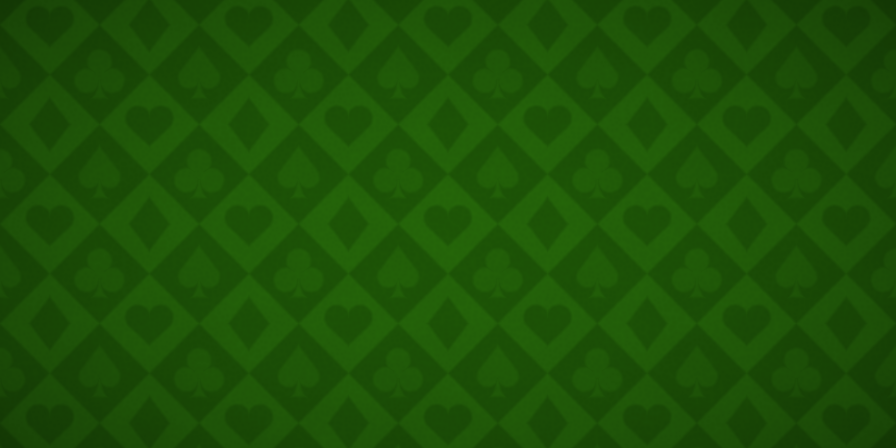
Give the GLSL for this pattern, as a Shadertoy shader.

```glsl
// Card-table felt: a diagonal checkerboard of light and dark green diamonds.
// Light tiles alternate heart and diamond, dark tiles alternate spade and club,
// all cut from distance functions, with cellular felt grain and a soft vignette.

#define ROWS 4.5                          // tiles over the canvas height
#define SOFTNESS 0.022                    // edge blur, in tiles
#define LIGHT_GREEN vec3(0.141, 0.390, 0.036)
#define DARK_GREEN vec3(0.112, 0.327, 0.024)
#define LIGHT_SUIT 0.72                   // strength of spade and club
#define DARK_SUIT 0.92                    // strength of heart and diamond
#define GRAIN_SCALE 20.0                  // felt cells per tile
#define GRAIN 0.04
#define MOTTLE 0.012
#define VIGNETTE vec2(0.19, 0.14)

vec2 hash2(vec2 p) {
    vec3 h = fract(p.xyx * vec3(0.1031, 0.1030, 0.0973));
    h += dot(h, h.yzx + 33.33);
    return fract((h.xx + h.yz) * h.zy);
}

// Distance to the nearest scattered point
float cellular(vec2 p) {
    vec2 cell = floor(p), f = p - cell;
    float nearest = 2.0;
    for (int y = -1; y <= 1; y++)
        for (int x = -1; x <= 1; x++) {
            vec2 o = vec2(x, y);
            nearest = min(nearest, length(o + hash2(cell + o) - f));
        }
    return nearest;
}

// Two round lobes joined by tangents to a tip at the origin
float lobedLeaf(vec2 p, vec2 lobe, float radius) {
    p.x = abs(p.x);
    float angle = atan(lobe.x, lobe.y) + asin(radius / length(lobe));
    vec2 normal = vec2(cos(angle), -sin(angle));
    vec2 touch = lobe + radius * normal;
    float cap = dot(p - touch, vec2(0.447, 0.894));
    return min(length(p - lobe) - radius, max(dot(p, normal), cap));
}

float heart(vec2 p) {
    return lobedLeaf(p + vec2(0.0, 0.22), vec2(0.115, 0.282), 0.126);
}

float diamond(vec2 p) {
    vec2 halfSize = vec2(0.205, 0.27);
    return (dot(abs(p), 1.0 / halfSize) - 1.0) / length(1.0 / halfSize);
}

// Flared foot shared by spade and club
float stem(vec2 p) {
    float t = clamp((-0.06 - p.y) / 0.18, 0.0, 1.0);
    return max(abs(p.x) - 0.018 - 0.06 * t * t * t, abs(p.y + 0.14) - 0.095);
}

float spade(vec2 p) {
    float leaf = lobedLeaf(vec2(p.x, 0.28 - p.y), vec2(0.1, 0.31), 0.108);
    return min(leaf, stem(p));
}

float club(vec2 p) {
    float top = length(p - vec2(0.0, 0.13)) - 0.122;
    float side = length(vec2(abs(p.x) - 0.127, p.y + 0.06)) - 0.122;
    float middle = length(p) - 0.06;
    return min(min(top, side), min(middle, stem(p)));
}

float isOdd(vec2 id) {
    return mod(id.x + id.y, 2.0);
}

void mainImage(out vec4 fragColor, in vec2 fragCoord) {
    vec2 p = (fragCoord - 0.5 * iResolution.xy) / iResolution.y * ROWS;
    float blur = max(SOFTNESS, 0.75 * ROWS / iResolution.y);

    // Two interleaved lattices of tiles
    vec2 lightId = floor(p + 0.5), darkId = floor(p);
    vec2 lightPos = p - lightId, darkPos = p - darkId - 0.5;
    float tile = (abs(lightPos.x) + abs(lightPos.y) - 0.5) * 0.7071;

    // Suits alternate along rows and columns
    float darkSuit = isOdd(lightId) < 0.5 ? heart(lightPos) : diamond(lightPos);
    float lightSuit = isOdd(darkId) < 0.5 ? spade(darkPos) : club(darkPos);

    float lightness = 1.0 - smoothstep(-blur, blur, tile);
    lightness *= 1.0 - DARK_SUIT * (1.0 - smoothstep(-blur, blur, darkSuit));
    lightness = max(lightness, LIGHT_SUIT * (1.0 - smoothstep(-blur, blur, lightSuit)));
    vec3 color = mix(DARK_GREEN, LIGHT_GREEN, lightness);

    // Felt grain, broad mottling and darker borders
    float grain = cellular(p * GRAIN_SCALE) - 0.45;
    float mottle = sin(p.x * 5.1 + 2.0 * sin(p.y * 3.7)) * sin(p.y * 6.3 + sin(p.x * 2.9));
    vec2 edge = 2.0 * fragCoord / iResolution.xy - 1.0;
    color *= 1.0 + GRAIN * grain + MOTTLE * mottle;
    color *= 1.0 - dot(edge * edge, VIGNETTE);

    fragColor = vec4(color, 1.0);
}
```
